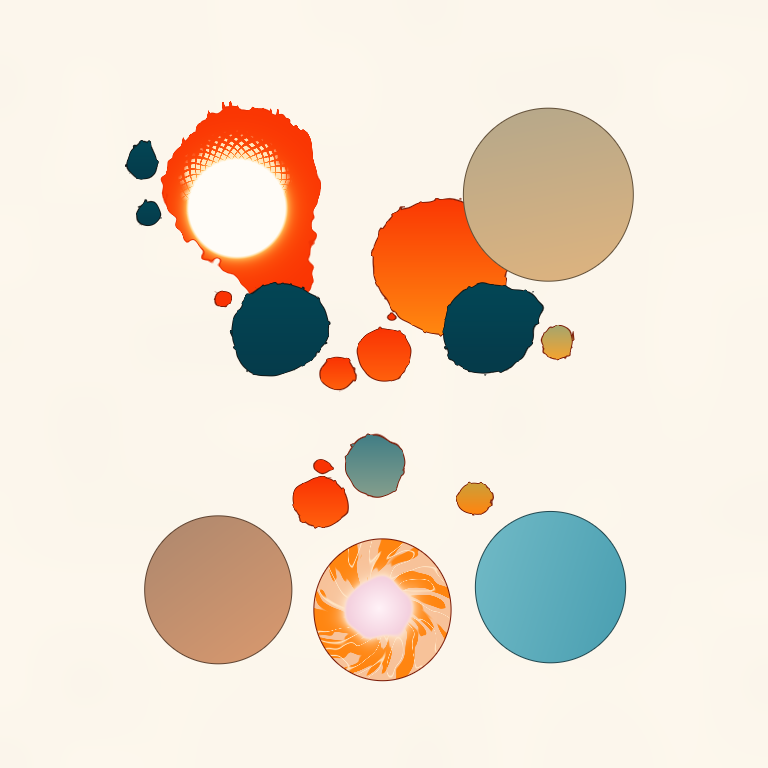
Write a WebGL 1 fragment shader that draws this background.

```glsl
precision highp float;
// Ink blots and flat discs scattered on warm paper: ragged ellipses with thin
// burnt rims, a fiery ring with a netted white hole, and a marbled disc.
// Every shape is an ellipse distance, roughened by value noise and layered.
#define LUMP 0.26
#define BURR 0.007
#define RIM_WIDTH 0.0013
#define SPLASH_SPIKE 0.022
#define NET_SPOKES 22.0
#define MARBLE_SWIRL 9.0
uniform vec2 u_resolution;
const vec3 PAPER = vec3(0.988, 0.965, 0.925);
const vec3 RED = vec3(0.98, 0.2, 0.01);
const vec3 ORANGE = vec3(1.0, 0.38, 0.05);
const vec3 AMBER = vec3(1.0, 0.52, 0.06);
const vec3 TEAL = vec3(0.01, 0.27, 0.33);
const vec3 DEEP = vec3(0.02, 0.23, 0.29);
const vec3 INK = vec3(0.07, 0.09, 0.09);
const vec3 BURNT = vec3(0.48, 0.1, 0.02);
vec2 p;    // place on the canvas, 0 to 1
vec3 col;  // colour painted so far

float hash(vec2 v) {
  vec3 q = fract(v.xyx * 0.1031);
  q += dot(q, q.yzx + 33.33);
  return fract((q.x + q.y) * q.z);
}
float noise(vec2 v) {
  vec2 i = floor(v), f = fract(v);
  f = f * f * (3.0 - 2.0 * f);
  return mix(mix(hash(i), hash(i + vec2(1.0, 0.0)), f.x),
             mix(hash(i + vec2(0.0, 1.0)), hash(i + vec2(1.0, 1.0)), f.x), f.y);
}
// Noise over the canvas, centred on zero
float grain(float scale) { return noise(p * scale) - 0.5; }
float ellipse(vec2 c, vec2 r) { return (length((p - c) / r) - 1.0) * min(r.x, r.y); }
float smoothMin(float a, float b, float k) {
  float h = max(k - abs(a - b), 0.0) / k;
  return min(a, b) - h * h * k * 0.25;
}
// Coverage of a distance, one pixel soft
float cover(float d) { return clamp(0.5 - d * min(u_resolution.x, u_resolution.y), 0.0, 1.0); }
// Roughen an edge with lumps scaled by size, plus fine ticks
float ragged(float d, float size) {
  d += (noise(p * 0.9 / size + 7.0) - 0.5) * size * LUMP;
  return d + grain(75.0) * 0.004 - BURR * max(grain(190.0) - 0.08, 0.0);
}
// Fill a distance with colour and edge it with a thin rim
void paint(float d, vec3 fill, vec3 rim) {
  col = mix(mix(col, rim, cover(d)), fill, cover(d + RIM_WIDTH));
}
void disc(vec2 c, vec2 r, vec3 low, vec3 high, vec2 dir) {
  float t = clamp(0.5 + 0.5 * dot((p - c) / r, dir), 0.0, 1.0);
  paint(ellipse(c, r), mix(low, high, t), low * 0.45);
}
void blot(vec2 c, vec2 r, vec3 low, vec3 high, vec3 rim) {
  float t = clamp(0.5 + 0.5 * (p.y - c.y) / r.y, 0.0, 1.0);
  paint(ragged(ellipse(c, r), min(r.x, r.y)), mix(low, high, t), rim);
}
void inkBlot(vec2 c, vec2 r) { blot(c, r, DEEP, TEAL, INK); }
void ember(vec2 c, vec2 r) { blot(c, r, ORANGE, RED, BURNT); }
void fleck(vec2 c, vec2 r) { blot(c, r, RED, RED, BURNT); }
// Fiery ring: spiked outline, glowing hole, net of cells above the hole
void splash() {
  vec2 q = p - vec2(0.3086, 0.729);
  float d = smoothMin(ellipse(vec2(0.318, 0.758), vec2(0.1, 0.101)),
                      ellipse(vec2(0.354, 0.668), vec2(0.058, 0.062)), 0.03);
  float spike = max(noise(p * vec2(210.0, 90.0)) - 0.55, 0.0) * smoothstep(-0.02, 0.11, q.y);
  d += grain(38.0) * 0.014 + grain(95.0) * 0.009 - SPLASH_SPIKE * spike;
  float hole = length(q) - 0.0651, away = max(hole, 0.0);
  vec3 fire = mix(RED, ORANGE, exp(-away * 45.0));
  fire = mix(fire, vec3(1.0, 0.76, 0.36), exp(-away * 190.0));
  float net = ellipse(vec2(0.307, 0.762), vec2(0.07, 0.067)) + grain(90.0) * 0.012;
  float a = atan(q.x, q.y) * NET_SPOKES + grain(60.0) * 1.6, ring = length(q) * 330.0;
  float strand = min(abs(sin(a + ring)), abs(sin(a - ring * 0.8)));
  float width = mix(0.12, 0.85, smoothstep(0.0, 0.036, hole));
  float cell = smoothstep(width, width + 0.25, strand) * (1.0 - smoothstep(-0.012, 0.004, net));
  fire = mix(fire, vec3(1.0, 0.91, 0.74), cell);
  paint(d, mix(vec3(1.0, 0.99, 0.97), fire, smoothstep(-0.003, 0.002, hole)), RED * 0.94);
}
// Marbled disc: swirling streaks and pale veins around a bright core
void marble() {
  vec2 c = vec2(0.4935, 0.208), q = p - c;
  float r = length(q) + 0.0001, turn = r * MARBLE_SWIRL;
  vec2 ray = mat2(cos(turn), sin(turn), -sin(turn), cos(turn)) * q / r;
  vec2 flow = ray * (3.4 + r * 32.0) + grain(45.0) * 0.7;
  float streak = mix(noise(flow + 20.0), noise(flow * 2.3), 0.25);
  vec3 fill = mix(vec3(0.97, 0.76, 0.6), AMBER, smoothstep(0.51, 0.57, streak));
  float vein = abs(noise(flow * 0.9 + 41.0) - 0.5);
  fill = mix(vec3(1.0, 0.91, 0.79), fill, smoothstep(-0.01, 0.045, vein));
  float core = ellipse(c, vec2(0.043, 0.039)) + grain(42.0) * 0.01;
  fill = mix(fill, vec3(1.0, 0.9, 0.79), exp(-max(core, 0.0) * 150.0));
  vec3 pearl = mix(vec3(1.0, 0.95, 0.97), vec3(0.95, 0.8, 0.86), min(r / 0.045, 1.0));
  fill = mix(pearl, fill, smoothstep(-0.003, 0.003, core));
  paint(ellipse(vec2(0.498, 0.206), vec2(0.09, 0.093)), fill, BURNT);
}
void main() {
  p = gl_FragCoord.xy / u_resolution;
  col = PAPER + grain(9.0) * 0.008;
  // Upper group: ring, orange blot, tan disc, dark blots
  splash();
  fleck(vec2(0.29, 0.611), vec2(0.013, 0.0105));
  blot(vec2(0.578, 0.661), vec2(0.085, 0.09), AMBER, RED, BURNT);
  disc(vec2(0.714, 0.7465), vec2(0.1113, 0.1133), vec3(0.86, 0.7, 0.5), vec3(0.72, 0.66, 0.54), vec2(-0.2, 1.0));
  inkBlot(vec2(0.3646, 0.569), vec2(0.0625, 0.059));
  inkBlot(vec2(0.1865, 0.79), vec2(0.02, 0.0235));
  inkBlot(vec2(0.1927, 0.721), vec2(0.018, 0.0155));
  float dark = smoothMin(ellipse(vec2(0.635, 0.573), vec2(0.058, 0.06)), ellipse(vec2(0.67, 0.597), vec2(0.038, 0.027)), 0.012);
  paint(ragged(dark, 0.045), mix(DEEP, TEAL, smoothstep(0.51, 0.63, p.y)), INK);
  // Drops
  ember(vec2(0.439, 0.513), vec2(0.0235, 0.0215));
  ember(vec2(0.5005, 0.538), vec2(0.0355, 0.035));
  ember(vec2(0.417, 0.345), vec2(0.0345, 0.0325));
  fleck(vec2(0.4205, 0.392), vec2(0.0125, 0.009));
  fleck(vec2(0.5095, 0.587), vec2(0.0055, 0.0045));
  blot(vec2(0.486, 0.394), vec2(0.042, 0.041), vec3(0.52, 0.62, 0.55), vec3(0.25, 0.49, 0.52), BURNT);
  blot(vec2(0.724, 0.554), vec2(0.022, 0.0205), vec3(0.95, 0.64, 0.19), vec3(0.66, 0.65, 0.42), BURNT);
  blot(vec2(0.6185, 0.351), vec2(0.0225, 0.0195), AMBER, vec3(0.8, 0.62, 0.22), BURNT);
  // Lower row of discs
  disc(vec2(0.2842, 0.232), vec2(0.0965, 0.097), vec3(0.83, 0.59, 0.43), vec3(0.7, 0.54, 0.43), vec2(-0.6, 0.8));
  disc(vec2(0.7168, 0.2355), vec2(0.0985, 0.0992), vec3(0.3, 0.63, 0.7), vec3(0.43, 0.72, 0.77), vec2(-0.95, 0.3));
  marble();
  gl_FragColor = vec4(col, 1.0);
}
```
